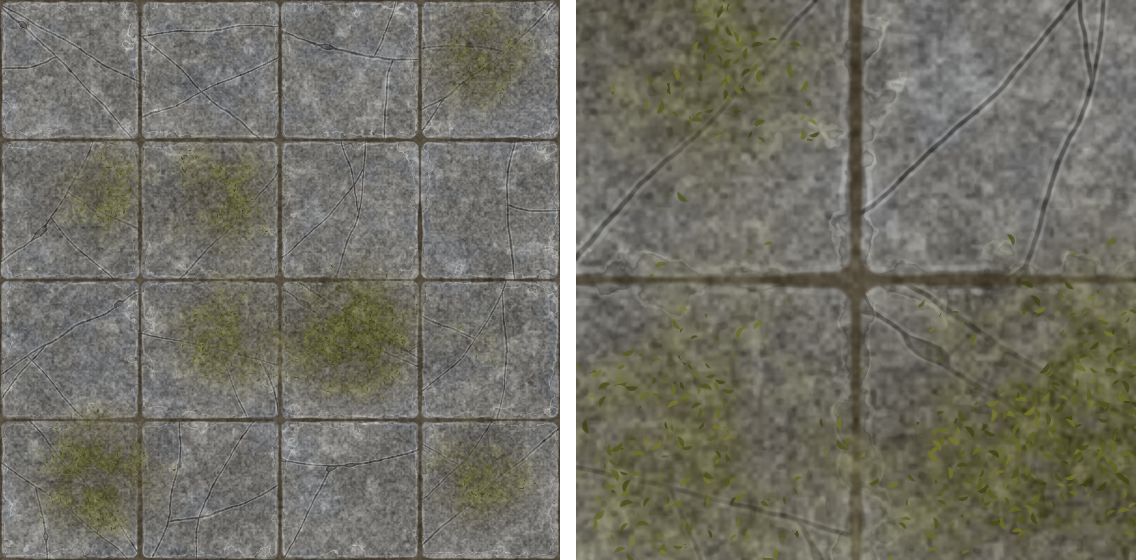
Left, the full canvas; right, a detail of the centre.
Reproduce this texture procedurally as a three.js fragment shader.

```glsl
// Weathered square stone paving, four slabs by four, with narrow earthy joints.
// Fractal noise mottles the stone; each slab gets a worn rim and hashed cracks,
// and ragged moss patches carry a wash of green with many small leaves.
varying vec2 vUv;

#define TILES 4.0
#define JOINT 0.0105
#define CORNER 0.06
#define CRACK_WIDTH 0.0022
#define CRACK_DEPTH 0.13
#define RIM_LIGHT 0.12
#define MOSS_RADIUS 0.40
#define LEAF_SCALE 36.0
#define STONE vec3(0.450, 0.447, 0.435)
#define EARTH vec3(0.275, 0.245, 0.190)
#define DIRT vec3(0.395, 0.370, 0.305)
#define MOSS vec3(0.305, 0.310, 0.130)

float hash(vec2 p) {
  vec3 q = fract(p.xyx * 0.1031);
  q += dot(q, q.yzx + 33.33);
  return fract((q.x + q.y) * q.z);
}

float noise(vec2 p) {
  vec2 i = floor(p), f = fract(p);
  f = f * f * (3.0 - 2.0 * f);
  return mix(mix(hash(i), hash(i + vec2(1, 0)), f.x),
             mix(hash(i + vec2(0, 1)), hash(i + vec2(1, 1)), f.x), f.y);
}

float fbm(vec2 p) {
  float sum = 0.0, amp = 0.516;
  for (int i = 0; i < 5; i++) {
    sum += amp * noise(p);
    p = mat2(1.6, 1.2, -1.2, 1.6) * p + 7.3;
    amp *= 0.5;
  }
  return sum;
}

// Distance inward from the rounded border of a unit cell
float edgeDistance(vec2 q) {
  vec2 b = abs(q) - 0.5 + CORNER;
  return CORNER - length(max(b, 0.0)) - min(max(b.x, b.y), 0.0);
}

// x: dark groove, y: pale lip, z: chipped hollow; side cracks stop at the first
vec3 cracks(vec2 q, vec2 id, vec2 p) {
  vec3 result = vec3(0.0);
  float first = 0.0;
  for (int k = 0; k < 3; k++) {
    vec2 seed = id * 3.0 + vec2(float(k) * 17.0 + 5.0, 41.0);
    float angle = 6.2832 * hash(seed);
    vec2 n = vec2(cos(angle), sin(angle));
    float along = dot(q, vec2(-n.y, n.x));
    float bend = (hash(seed + 9.0) - 0.5) * 0.7;
    float d = dot(q, n) - 0.6 * (hash(seed + 23.0) - 0.5) + bend * along * along;
    d += 0.05 * (noise(p * 4.0 + seed) - 0.5) + 0.006 * (noise(p * 24.0) - 0.5);
    float reach = 1.0;
    if (k == 0) first = d;
    else reach = smoothstep(-0.004, 0.004, first * (hash(seed + 31.0) > 0.5 ? 1.0 : -1.0));
    float chip = 0.024 * smoothstep(0.85, 0.97, noise(p * 6.0 + seed));
    float side = abs(d) - chip;
    float groove = 1.0 - smoothstep(CRACK_WIDTH, CRACK_WIDTH + 0.006, abs(side));
    float lip = 1.0 - smoothstep(0.002, 0.009, abs(abs(d + 0.001) - chip - 0.009));
    float hollow = smoothstep(0.0, 0.006, -side);
    result = max(result, vec3(groove, lip, hollow) * reach);
  }
  return result;
}

// Moss strength: one soft patch per slab, drifting left along each row
float mossCover(vec2 p) {
  mat4 growth = mat4(0.95, 0.08, 0.55, 0.0,  0.1, 0.62, 0.65, 0.0,
                     0.0, 1.15, 0.1, 0.0,  0.62, 0.25, 0.0, 0.65);
  float cover = 0.0;
  for (int x = 0; x < 4; x++)
    for (int y = 0; y < 4; y++) {
      vec2 d = p - vec2(float(x), float(y)) - vec2(0.7 - 0.09 * float(x), 0.61);
      cover += growth[x][y] * exp(-dot(d, d) / (MOSS_RADIUS * MOSS_RADIUS));
    }
  return cover;
}

// x: coverage, y: shade of the topmost leaf
vec2 leaves(vec2 p, float density) {
  vec2 cell = floor(p), result = vec2(0.0);
  for (int x = -1; x <= 1; x++)
    for (int y = -1; y <= 1; y++) {
      vec2 id = cell + vec2(float(x), float(y)) + 50.0;
      vec2 d = p + 50.0 - id - vec2(hash(id), hash(id + 71.0));
      float a = 6.2832 * hash(id + 13.0);
      d = mat2(cos(a), sin(a), -sin(a), cos(a)) * d;
      d.y += 0.5 * d.x * d.x;
      float size = 0.28 + 0.32 * hash(id + 29.0);
      float leaf = 1.0 - smoothstep(size - 0.16, size + 0.12, length(d * vec2(1.0, 2.7)));
      leaf *= step(hash(id + 37.0), density);
      if (leaf > result.x) result = vec2(leaf, hash(id + 53.0));
    }
  return result;
}

void main() {
  vec2 p = vUv * TILES, id = floor(p), q = fract(p) - 0.5;
  float broad = fbm(p * 3.5 + 11.0), blotch = fbm(p * 9.0 + 30.0);
  float fine = fbm(p * 32.0), grain = noise(p * 75.0);

  // Gritty stone with faint pale blotches and pits
  float tone = 0.17 * (broad - 0.5) + 0.19 * (fine - 0.5) + 0.13 * (grain - 0.5);
  tone += 0.09 * smoothstep(0.52, 0.74, blotch) - 0.06 * smoothstep(0.65, 0.9, noise(p * 45.0));
  tone += 0.06 * smoothstep(0.66, 0.9, noise(p * 38.0 + 90.0));
  vec3 color = STONE + tone;
  color += vec3(-0.006, 0.0, 0.018) * smoothstep(0.45, 0.65, fbm(p * 5.0 + 80.0));

  // Worn rim and cracks
  float edge = edgeDistance(q) + 0.012 * (blotch - 0.5);
  float ledge = edge - 0.024 - 0.26 * max(0.0, blotch - 0.47) - 0.02 * (noise(p * 15.0) - 0.5);
  float rim = 1.0 - smoothstep(0.002, 0.012, abs(ledge));
  float shade = 1.0 - smoothstep(0.0, 0.008, abs(ledge + 0.012));
  color += RIM_LIGHT * rim * (0.4 + 0.8 * noise(p * 8.0 + 19.0)) - 0.05 * shade;
  color += 0.025 * exp(-edge * 14.0);
  vec3 crack = cracks(q, id, p);
  color += 0.09 * crack.y * (1.0 - crack.x) - CRACK_DEPTH * crack.x - 0.05 * crack.z;

  // Earth in the joints, gathered where slabs meet
  float width = JOINT + 0.008 * (noise(p * 3.0 + 5.0) - 0.5);
  float slab = smoothstep(width - 0.006, width + 0.008, edge);
  vec3 soil = EARTH + 0.16 * (fine - 0.5) + 0.07 * (grain - 0.5);
  soil += 0.06 * exp(-60.0 * dot(abs(q) - 0.5, abs(q) - 0.5));
  color = mix(soil, color, slab);

  // Dirt, ragged green wash and leaves
  float cover = mossCover(p);
  float ragged = cover * clamp(1.0 + 2.6 * (blotch - 0.5) + 1.6 * (broad - 0.5), 0.1, 1.8);
  color = mix(color, DIRT + tone, 0.6 * smoothstep(0.02, 0.6, cover * (0.5 + broad)));
  float wash = smoothstep(0.1, 1.1, ragged + 0.9 * cover * (fine - 0.5));
  color = mix(color, MOSS + 0.8 * tone, 0.62 * wash);
  vec2 leaf = leaves(p * LEAF_SCALE, 0.85 * smoothstep(0.22, 1.15, ragged));
  vec3 leafColor = mix(vec3(0.22, 0.25, 0.05), vec3(0.48, 0.50, 0.16), leaf.y);
  color = mix(color, leafColor, 0.75 * leaf.x);

  gl_FragColor = vec4(clamp(color, 0.0, 1.0), 1.0);
}
```
